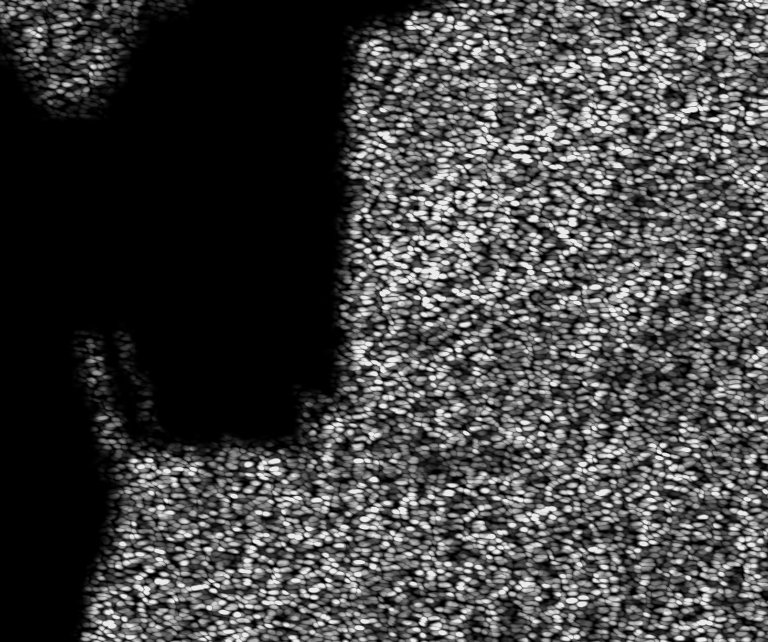
A Shadertoy shader for this texture:

```glsl
// Coarse grey sand raked by low light, with a deep ragged shadow across its left side.

float hash(vec2 p) {
    return fract(sin(dot(p, vec2(127.1, 311.7))) * 43758.545);
}

float valueNoise(vec2 p) {
    vec2 cell = floor(p), f = fract(p);
    f = f * f * (3.0 - 2.0 * f);
    float low = mix(hash(cell), hash(cell + vec2(1, 0)), f.x);
    float high = mix(hash(cell + vec2(0, 1)), hash(cell + vec2(1, 1)), f.x);
    return mix(low, high, f.y);
}

float fbm(vec2 p) {
    float sum = 0.0, weight = 0.5;
    for (int i = 0; i < 3; i++) {
        sum += weight * valueNoise(p);
        p = p * 2.03 + 17.3;
        weight *= 0.5;
    }
    return sum / 0.875;
}

vec2 rotate(vec2 p, float angle) {
    float c = cos(angle), s = sin(angle);
    return vec2(c * p.x + s * p.y, c * p.y - s * p.x);
}

// Jittered soft pebbles, each with its own shade.
float grains(vec2 p) {
    vec2 cell = floor(p), f = fract(p);
    float brightest = 0.0;
    for (int y = -1; y <= 1; y++) {
        for (int x = -1; x <= 1; x++) {
            vec2 offset = vec2(x, y), id = cell + offset;
            vec2 jitter = vec2(hash(id + 3.7), hash(id + 51.3));
            float dist = length(offset + jitter - f);
            float shade = mix(0.08, 1.0, hash(id + 91.9));
            brightest = max(brightest, shade * (1.0 - smoothstep(0.2, 0.95, dist)));
        }
    }
    return brightest;
}

float segmentDistance(vec2 p, vec2 a, vec2 b) {
    vec2 ab = b - a;
    return length(p - a - ab * clamp(dot(p - a, ab) / dot(ab, ab), 0.0, 1.0));
}

float softSpot(vec2 p, vec2 center, vec2 size) {
    vec2 q = (p - center) / size;
    return exp(-dot(q, q));
}

// Signed distance to the shadow: negative inside.
float shadowDistance(vec2 p) {
    float block = max(p.x - 0.521 - 0.03 * (p.y - 0.4), 0.385 - p.y);
    float step1 = max(p.x - 0.47, 0.312 - p.y);
    float leftStrip = max(p.x - 0.185 + 0.26 * (0.268 - p.y), p.y - 0.4);
    float topCorner = (0.945 + 0.47 * (p.x - 0.537) - p.y) / 1.1;
    return min(min(block, step1), min(leftStrip, topCorner));
}

// Wedge of lit ground hanging from the top left: positive inside.
float wedgeDepth(vec2 p) {
    float drop = 1.0 - p.y;
    float right = 0.245 - 0.45 * drop - p.x;
    float left = (0.085 + 1.4 * p.x - drop) / 1.72;
    return min(min(right, left), 0.18 - drop);
}

float illumination(vec2 p) {
    float wobble = 0.03 * (fbm(p * 28.0) - 0.5) + 0.012 * (valueNoise(p * 95.0) - 0.5);
    float ground = smoothstep(-0.012, 0.038, shadowDistance(p) + wobble);
    float wedge = 0.8 * smoothstep(-0.01, 0.055, wedgeDepth(p) + wobble);

    // Thin slivers of light inside the shadow.
    float wide = segmentDistance(p, vec2(0.138, 0.46), vec2(0.19, 0.27));
    float thin = segmentDistance(p, vec2(0.19, 0.48), vec2(0.245, 0.31));
    float tip = segmentDistance(p, vec2(0.24, 1.0), vec2(0.28, 1.0));
    float slivers = 0.6 * (1.0 - smoothstep(0.0, 0.037, wide + wobble));
    slivers = max(slivers, 0.3 * (1.0 - smoothstep(0.0, 0.022, thin + wobble)));
    slivers = max(slivers, 0.4 * (1.0 - smoothstep(0.0, 0.03, tip + wobble)));
    return max(max(ground, wedge), slivers);
}

void mainImage(out vec4 fragColor, in vec2 fragCoord) {
    vec2 p = fragCoord / iResolution.y;

    // Flattened grains, tilted slightly down to the right.
    vec2 grainSpace = rotate(p, -0.17) / vec2(0.0125, 0.0066);
    grainSpace += 0.7 * valueNoise(p * 60.0);
    float grain = grains(grainSpace);
    float grit = valueNoise(rotate(p, -0.25) * vec2(130.0, 230.0));

    // Furrows rising to the right, then broad light and dark areas.
    float furrows = fbm(rotate(p, 0.5) * vec2(24.0, 52.0));
    float broad = 1.0 + 0.17 * softSpot(p, vec2(0.78, 0.62), vec2(0.22, 0.22))
                - 0.2 * softSpot(p, vec2(0.95, 0.42), vec2(0.3, 0.09))
                - 0.25 * softSpot(p, vec2(0.69, 0.29), vec2(0.07, 0.05))
                - 0.2 * softSpot(p, vec2(0.99, 0.68), vec2(0.04, 0.03));

    float tone = grain * (0.35 + 1.25 * furrows) + 0.22 * (grit - 0.5);
    float light = illumination(p);
    tone = max(tone * broad - 0.18 * (1.0 - light), 0.0) * light;
    fragColor = vec4(vec3(min(tone, 0.92)), 1.0);
}
```
